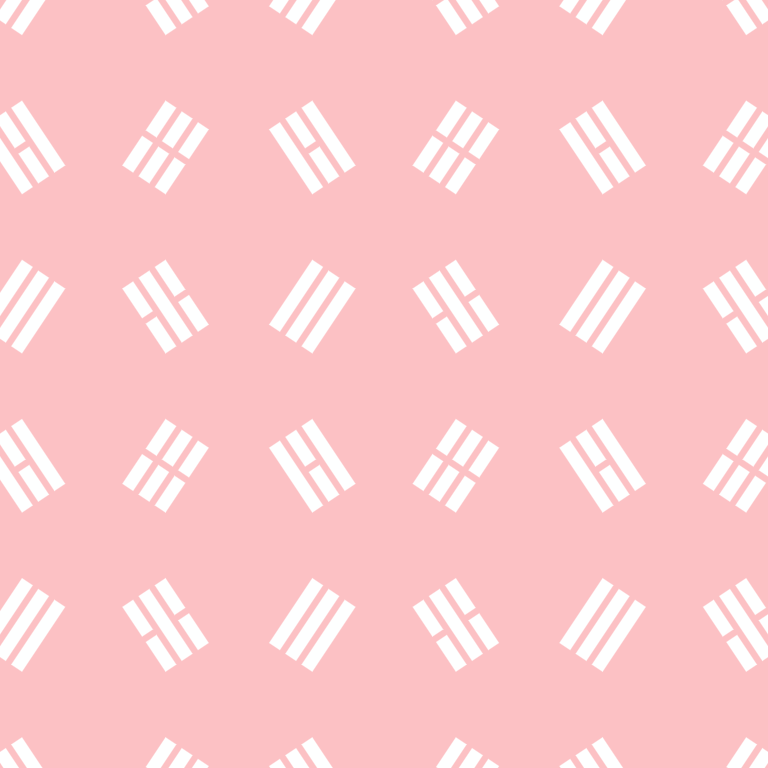
Give the GLSL for this pattern, as a Shadertoy shader.

```glsl
// Staggered rows of tilted three-bar emblems, white on pink.
// Each grid cell picks its tilt and its split bars from row and column parity;
// the bars are box distances in a rotated frame, with a notch cut from split ones.

const vec3 PINK = vec3(0.989, 0.758, 0.769);
const vec3 WHITE = vec3(0.996, 1.0, 1.0);

const vec2 SPACING = vec2(0.1890, 0.20725);  // distance between emblem centres
const vec2 ORIGIN = vec2(0.02865, -0.02096); // centre of emblem (0, 0)
const float ODD_SHIFT = -0.0021;             // sideways nudge of odd columns
const float UNIT = 0.00846;                  // gap width; bars are 2 by 12 units

float boxDistance(vec2 p, vec2 halfSize) {
    vec2 d = abs(p) - halfSize;
    return length(max(d, 0.0)) + min(max(d.x, d.y), 0.0);
}

// Rotates into a frame whose y axis leans right (lean = 1) or left (lean = -1).
vec2 tilt(vec2 p, float lean) {
    vec2 axis = normalize(vec2(2.0 * lean, 3.0));
    return vec2(p.x * axis.y - p.y * axis.x, dot(p, axis));
}

// Three parallel bars; the middle one or the outer pair may be split in half.
float emblemDistance(vec2 p, bool splitMiddle, bool splitOuter, float unit) {
    float pitch = 3.0 * unit;
    float bar = clamp(round(p.x / pitch), -1.0, 1.0);
    float d = boxDistance(vec2(p.x - bar * pitch, p.y), unit * vec2(1.0, 6.0));
    bool split = abs(bar) < 0.5 ? splitMiddle : splitOuter;
    return split ? max(d, 0.5 * unit - abs(p.y)) : d;
}

// Distance to the emblem in the cell around p.
float patternDistance(vec2 p) {
    vec2 cell = round((p - ORIGIN) / SPACING);
    vec2 odd = mod(cell, 2.0);
    vec2 local = p - ORIGIN - cell * SPACING;
    local.x -= ODD_SHIFT * odd.x;

    float lean = abs(odd.x - odd.y) > 0.5 ? 1.0 : -1.0;
    return emblemDistance(tilt(local, lean), odd.y < 0.5, odd.x > 0.5, UNIT);
}

void mainImage(out vec4 fragColor, in vec2 fragCoord) {
    vec2 p = fragCoord / iResolution.y;
    float softness = 0.8 / iResolution.y;
    float ink = 1.0 - smoothstep(-softness, softness, patternDistance(p));
    fragColor = vec4(mix(PINK, WHITE, ink), 1.0);
}
```
